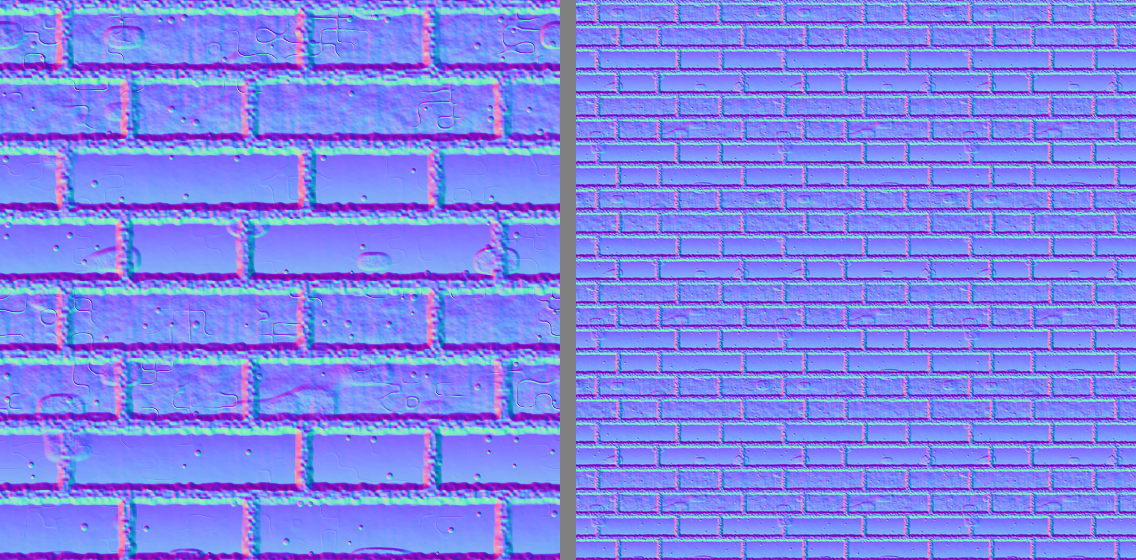
Left, the tile; right, the same tile 3 across and 3 down.
A Shadertoy shader for this texture map:

```glsl
const float ROWS = 8.0;
const float ROW_SHIFT = 0.057;                     // offset of the bed joints, in rows
const vec3 JOINTS_A = vec3(0.112, 0.549, 0.775);   // head joints, even courses
const vec3 JOINTS_B = vec3(0.226, 0.444, 0.895);   // head joints, odd courses
const float JOINT_JITTER = 0.014;
const vec2 HALF_GAP = vec2(0.003, 0.0058);
const float BEVEL = 0.0145;
const float EDGE_WEAR = 0.0042;
const float BRICK_HEIGHT = 0.012;
const float DISH = 0.062;
const float DISH_CENTRE = 0.6;
const float TILT = 0.12;
const float ROUGHNESS = 0.0085;
const float STREAK = 0.0016;
const float SCRATCH = 0.0022;
const float CHIP = 0.009;
const float PIT = 0.0045;
const float MORTAR_GRAIN = 0.0065;
const float SAMPLE_STEP = 0.001;

float hash(vec2 p) {
    vec3 q = fract(p.xyx * vec3(0.1031, 0.1030, 0.0973));
    q += dot(q, q.yzx + 33.33);
    return fract((q.x + q.y) * q.z);
}

// Value noise that wraps after freq cells
float noise(vec2 uv, vec2 freq, float seed) {
    vec2 p = uv * freq;
    vec2 i = floor(p);
    vec2 f = p - i;
    f = f * f * f * (f * (f * 6.0 - 15.0) + 10.0);
    vec2 lo = mod(i, freq) + seed;
    vec2 hi = mod(i + 1.0, freq) + seed;
    return mix(mix(hash(lo), hash(vec2(hi.x, lo.y)), f.x),
               mix(hash(vec2(lo.x, hi.y)), hash(hi), f.x), f.y);
}

float fbm(vec2 uv, vec2 freq) {
    float sum = 0.0, amp = 0.5;
    for (int i = 0; i < 4; i++) {
        sum += amp * (noise(uv, freq, 17.0 * float(i)) - 0.5);
        freq *= 2.0;
        amp *= 0.5;
    }
    return sum;
}

// Sparse round holes, at most one per cell
float pits(vec2 uv, float cells, float density) {
    vec2 p = uv * cells;
    vec2 id = mod(floor(p), cells);
    float pick = hash(id + 71.0);
    vec2 centre = 0.35 + 0.3 * vec2(hash(id + 5.0), hash(id + 39.0));
    float radius = 0.13 + 0.2 * hash(id + 93.0);
    float hole = 1.0 - smoothstep(radius * 0.3, radius, length(fract(p) - centre));
    return hole * step(1.0 - density, pick);
}

// Returns distance from left end, brick length and brick number
vec3 findBrick(float x, float row) {
    vec3 joints = mod(row, 2.0) < 0.5 ? JOINTS_A : JOINTS_B;
    for (int i = 0; i < 3; i++)
        joints[i] += JOINT_JITTER * (hash(vec2(row + 3.0, float(i) + 11.0)) - 0.5);
    vec3 brick = vec3(0.0, 1.0, 0.0);
    for (int i = 0; i < 3; i++) {
        float along = fract(x - joints[i]);
        float len = fract(joints[(i + 1) % 3] - joints[i]);
        if (along < len) brick = vec3(along, len, float(i));
    }
    return brick;
}

float height(vec2 uv) {
    float v = (1.0 - uv.y) * ROWS - ROW_SHIFT;
    float row = mod(floor(v), ROWS);
    float up = 1.0 - fract(v);
    vec3 brick = findBrick(uv.x, row);
    float rnd = hash(vec2(row * 3.0 + brick.z, 57.0));

    // Brick outline with worn, rounded edges
    vec2 edge = vec2(min(brick.x, brick.y - brick.x), min(up, 1.0 - up) / ROWS) - HALF_GAP;
    edge += EDGE_WEAR * (noise(uv, vec2(88.0), 3.0) - 0.5);
    float inside = BEVEL - length(max(BEVEL - edge, 0.0));
    float body = smoothstep(0.0, BEVEL, inside);

    // Pairs of courses alternate between coarse and smooth faces
    float coarse = mod(floor(row * 0.5), 2.0) < 0.5 ? 0.75 + 0.4 * rnd : 0.1 + 0.12 * rnd;

    // Face shape
    float face = BRICK_HEIGHT;
    face += DISH * (up - DISH_CENTRE) * (up - DISH_CENTRE) * (1.0 - 0.25 * coarse);
    face += TILT * (rnd - 0.5) * (brick.x - 0.5 * brick.y) * 0.6;

    // Surface wear
    face += ROUGHNESS * coarse * fbm(uv, vec2(26.0, 30.0));
    face += STREAK * coarse * (noise(uv, vec2(110.0, 22.0), 41.0) - 0.5);
    float vein = abs(noise(uv, vec2(34.0, 46.0), 63.0) - 0.5);
    float patchy = smoothstep(0.45, 0.7, noise(uv, vec2(14.0), 29.0));
    face -= SCRATCH * coarse * patchy * (1.0 - smoothstep(0.0, 0.07, vein));
    float chip = smoothstep(0.76, 0.84, noise(uv, vec2(9.0, 15.0), 85.0));
    face -= CHIP * chip * (0.55 + 0.9 * fbm(uv, vec2(40.0)));
    face -= PIT * pits(uv, 44.0, 0.07);

    float mortar = MORTAR_GRAIN * (noise(uv, vec2(150.0), 7.0) - 0.5);
    return mix(mortar, face, body);
}

void mainImage(out vec4 fragColor, in vec2 fragCoord) {
    vec2 uv = fragCoord / iResolution.xy;
    vec2 e = vec2(SAMPLE_STEP, 0.0);
    vec2 slope = vec2(height(uv + e.xy) - height(uv - e.xy),
                      height(uv + e.yx) - height(uv - e.yx)) / (2.0 * SAMPLE_STEP);
    vec3 normal = normalize(vec3(-slope, 1.0));
    fragColor = vec4(0.5 + 0.5 * normal, 1.0);
}
```
